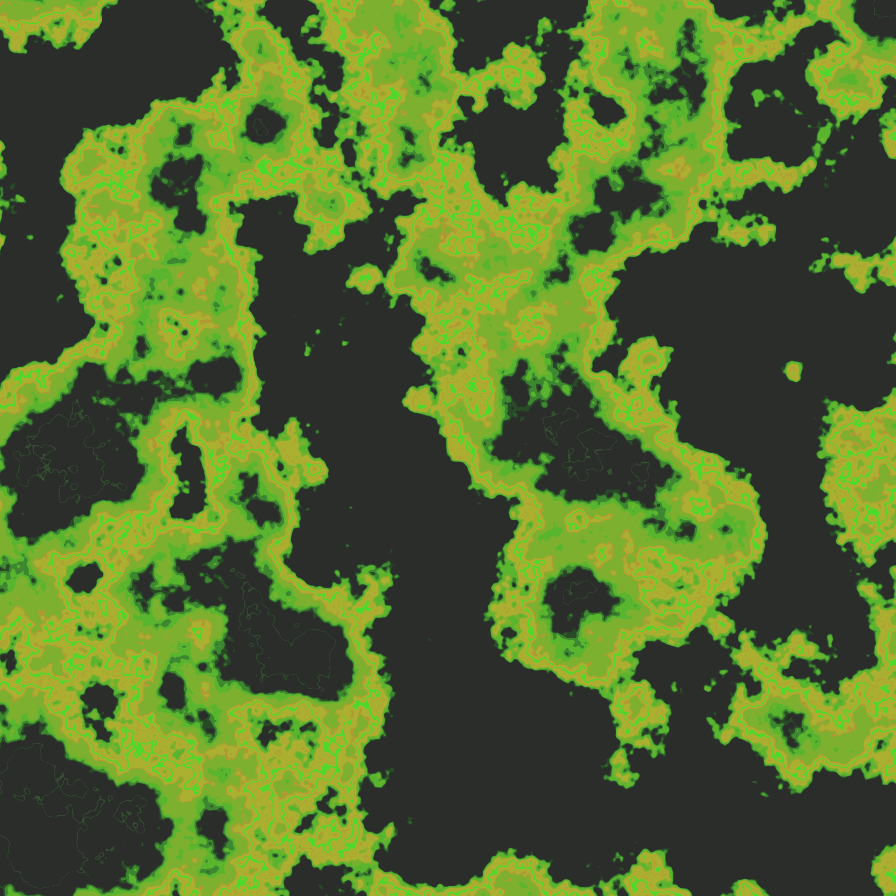
A WebGL 2 fragment shader for this texture:

```glsl
#version 300 es
precision highp float;
// Ragged bands of yellow and green winding between charcoal lowlands and lakes.
// Octaves of cellular noise (signed bumps at jittered points) build a height
// field, which is then cut at fixed levels into flat colours and thin contours.

uniform vec2 u_resolution;
out vec4 fragColor;

const vec3 CHARCOAL = vec3(0.168, 0.175, 0.170);
const vec3 MOSS     = vec3(0.16, 0.29, 0.15);
const vec3 FOREST   = vec3(0.24, 0.53, 0.19);
const vec3 GRASS    = vec3(0.35, 0.71, 0.18);
const vec3 LEAF     = vec3(0.49, 0.69, 0.18);
const vec3 OLIVE    = vec3(0.67, 0.69, 0.19);
const vec3 OCHRE    = vec3(0.70, 0.59, 0.20);
const vec3 NEON     = vec3(0.30, 0.85, 0.17);

const int OCTAVES = 6;
const float BASE_CELLS = 5.6;
const float GAIN = 0.59;

// Three random values in 0..1 for an integer cell and a seed.
vec3 hash3(vec2 cell, int seed) {
    uvec3 v = uvec3(ivec3(ivec2(cell), seed));
    v = v * 1664525u + 1013904223u;
    v.x += v.y * v.z; v.y += v.z * v.x; v.z += v.x * v.y;
    v ^= v >> 16u;
    v.x += v.y * v.z; v.y += v.z * v.x; v.z += v.x * v.y;
    return vec3(v >> 8u) * exp2(-24.0);
}

// Sign of a cell's bump: every 2 x 2 block holds two hills and two hollows.
float bumpSign(vec2 cell, int seed) {
    vec3 pick = hash3(floor(cell * 0.5), seed + 50);
    vec2 odd = mod(cell, 2.0);
    float parity = pick.x < 0.333 ? odd.x
                 : pick.x < 0.667 ? odd.y
                 : abs(odd.x - odd.y);
    return (parity * 2.0 - 1.0) * (pick.y < 0.5 ? -1.0 : 1.0);
}

// Cellular noise: smooth signed bumps around one jittered point per cell.
float bumpNoise(vec2 p, int seed) {
    vec2 home = floor(p);
    float sum = 0.0;
    for (int y = -1; y <= 1; y++) {
        for (int x = -1; x <= 1; x++) {
            vec2 cell = home + vec2(x, y);
            vec2 toPoint = cell + hash3(cell, seed).xy - p;
            float falloff = max(1.0 - dot(toPoint, toPoint), 0.0);
            sum += bumpSign(cell, seed) * falloff * falloff * falloff;
        }
    }
    return sum * 1.66;
}

// Rotated octaves, scaled to roughly unit deviation.
float terrain(vec2 p) {
    const mat2 TURN = mat2(0.8, 0.6, -0.6, 0.8);
    float height = 0.0, amplitude = 1.0, power = 0.0;
    for (int i = 0; i < OCTAVES; i++) {
        height += amplitude * bumpNoise(p, i + 7);
        power += amplitude * amplitude;
        amplitude *= GAIN;
        p = TURN * p * 2.0 + 3.7;
    }
    return height * inversesqrt(power);
}

// Replace the colour above a level, with a smoothed edge.
vec3 above(vec3 base, vec3 next, float height, float level, float soft) {
    return mix(base, next, smoothstep(level - soft, level + soft, height));
}

// Draw a thin line along one level.
vec3 contour(vec3 base, vec3 ink, float height, float level, float width, float soft) {
    float away = abs(height - level);
    return mix(base, ink, 1.0 - smoothstep(width - soft, width + soft, away));
}

// Steep outer rim, olive crest, then broad greens sinking into the lakes.
vec3 bandColour(float h, float soft) {
    vec3 c = CHARCOAL;
    c = above(c, MOSS,     h, -0.42, soft);
    c = above(c, FOREST,   h, -0.37, soft);
    c = above(c, GRASS,    h, -0.32, soft);
    c = above(c, LEAF,     h, -0.20, soft);
    c = above(c, OLIVE,    h, -0.12, soft);
    c = above(c, NEON,     h,  0.20, soft);
    c = above(c, OLIVE,    h,  0.30, soft);
    c = above(c, LEAF,     h,  0.56, soft);
    c = above(c, GRASS,    h,  1.02, soft);
    c = above(c, FOREST,   h,  1.22, soft);
    c = above(c, MOSS,     h,  1.36, soft);
    c = above(c, CHARCOAL, h,  1.45, soft);
    // Fine contours on the crest and a faint one in the lakes.
    c = contour(c, mix(c, OCHRE, 0.6), h, 0.06, 0.02, soft);
    c = contour(c, OCHRE, h, 0.53, 0.025, soft);
    c = contour(c, mix(c, FOREST, 0.4), h, 2.3, 0.02, soft);
    return c;
}

void main() {
    vec2 uv = gl_FragCoord.xy / u_resolution.y;
    float height = terrain(uv * BASE_CELLS + 11.3);
    float soft = clamp(0.5 * fwidth(height), 0.006, 0.06);
    fragColor = vec4(bandColour(height, soft), 1.0);
}
```
